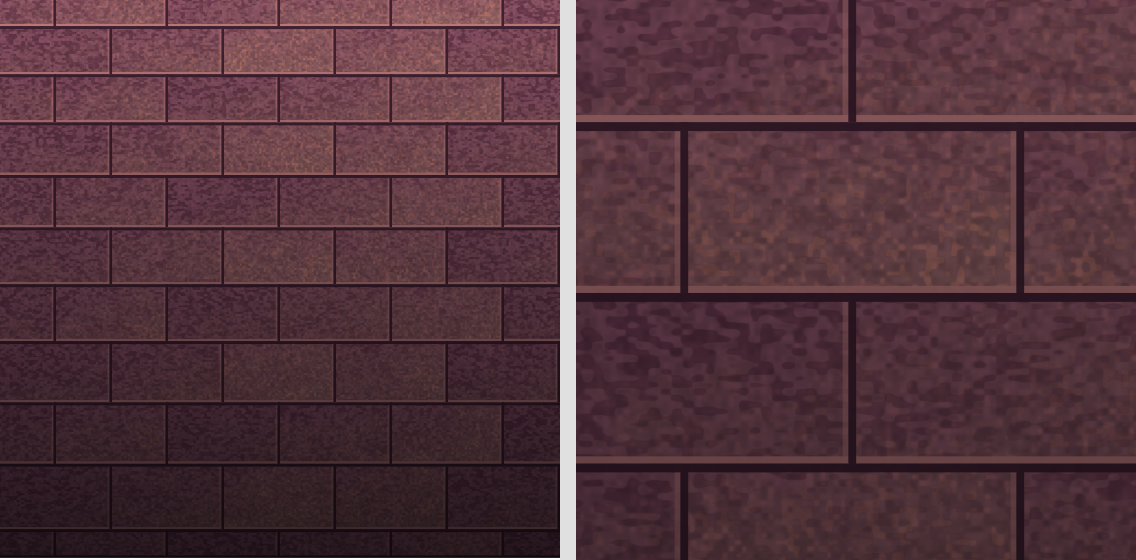
Left: the whole. Right: its middle third, enlarged.
This texture is drawn by a WebGL 1 fragment shader. Its source:

```glsl
precision highp float;
// Dusky brick wall: staggered courses that grow taller and darker toward the ground.

uniform vec2 u_resolution;

float hash(vec2 p) {
  vec3 q = fract(vec3(p.xyx) * 0.1031);
  q += dot(q, q.yzx + 33.33);
  return fract((q.x + q.y) * q.z);
}

float noise(vec2 p) {
  vec2 i = floor(p), f = fract(p);
  f = f * f * (3.0 - 2.0 * f);
  return mix(mix(hash(i), hash(i + vec2(1.0, 0.0)), f.x),
             mix(hash(i + vec2(0.0, 1.0)), hash(i + vec2(1.0, 1.0)), f.x), f.y);
}

// Depth of the k-th bed joint below the top, in 1/128 of the canvas.
float jointDepth(float k) {
  return 6.0 + 11.0 * k + floor((k - 1.0) * (k - 1.0) * 0.25 + 0.01);
}

// Antialiased line of the given half width around d = 0.
float line(float d, float halfWidth, float aa) {
  return 1.0 - smoothstep(halfWidth - aa, halfWidth + aa, abs(d));
}

// Warmth of a brick, shared by all courses with the same stagger.
float brickTone(float column, float staggered) {
  if (staggered < 0.5) return -cos(6.2832 * (column * 0.2 + 0.05));
  return column < 0.5 ? -0.9 : column < 1.5 ? 0.0 : column < 2.5 ? -0.8 : column < 3.5 ? 0.0 : 0.7;
}

void main() {
  vec2 uv = gl_FragCoord.xy / u_resolution;
  float depth = (1.0 - uv.y) * 128.0;
  float aa = 64.0 / min(u_resolution.x, u_resolution.y);

  // Course and brick under this point
  float row = 0.0;
  for (int k = 0; k < 11; k++) row += step(jointDepth(float(k)), depth);
  float top = jointDepth(row - 1.0), bottom = jointDepth(row);
  float staggered = 1.0 - mod(row, 2.0);
  float x = uv.x * 5.0 + 0.5 * staggered;
  vec2 local = vec2(fract(x), (depth - top) / (bottom - top));
  float tone = brickTone(mod(floor(x), 5.0), staggered);

  // Vertical light falloff
  float h = uv.y;
  vec3 base = vec3(0.145, 0.093, 0.113) + h * vec3(0.34, 0.21, 0.245) + h * h * vec3(0.04, 0.03, 0.01);

  // Warm lower edges, cool darker upper faces
  float patches = noise(uv * vec2(24.0, 34.0) + 7.0) - 0.5;
  float warm = clamp(0.40 + 0.34 * tone + 0.5 * (local.y - 0.5)
                     + 0.25 * (local.x - 0.5) + 0.4 * patches, 0.0, 1.0);
  vec3 color = base * mix(vec3(0.97, 0.90, 1.00), vec3(1.02, 1.08, 0.98), warm);
  color *= 1.0 + 0.03 * tone;

  // Dark short dashes, fine grain and ochre specks
  float dashes = smoothstep(0.46, 0.66, noise(uv * vec2(150.0, 256.0)));
  color *= mix(vec3(1.04), vec3(0.83, 0.76, 0.82), dashes * (1.0 - 0.85 * warm));
  color *= 1.0 + 0.22 * (noise(uv * 256.0 + 31.0) - 0.5);
  float specks = smoothstep(0.55, 0.8, noise(uv * 256.0 + 90.0));
  color += base * vec3(0.24, 0.20, 0.05) * specks * warm;

  // Signed distances to the nearest bed and head joints
  float fromTop = depth - top, fromBottom = bottom - depth;
  float bed = fromTop < fromBottom ? fromTop : -fromBottom;
  float head = (fract(x + 0.5) - 0.5) * 25.6;

  // Lit rims on the lower and right edges
  vec3 rim = base * vec3(1.46, 1.50, 1.32);
  color = mix(color, rim, 0.92 * line(bed + 0.28, 0.28, aa));
  color = mix(color, rim, 0.55 * line(head + 0.78, 0.24, aa));

  // Dark mortar, with a closing joint and a white strip at the ground
  float mortar = max(line(bed - 0.32, 0.34, aa), line(head + 0.28, 0.30, aa));
  mortar = max(mortar, line(depth - 127.25, 0.3, aa));
  color = mix(color, base * vec3(0.46, 0.36, 0.50), 0.95 * mortar);
  color = mix(color, vec3(1.0), smoothstep(127.5 - aa, 127.5 + aa, depth));

  gl_FragColor = vec4(color, 1.0);
}
```
